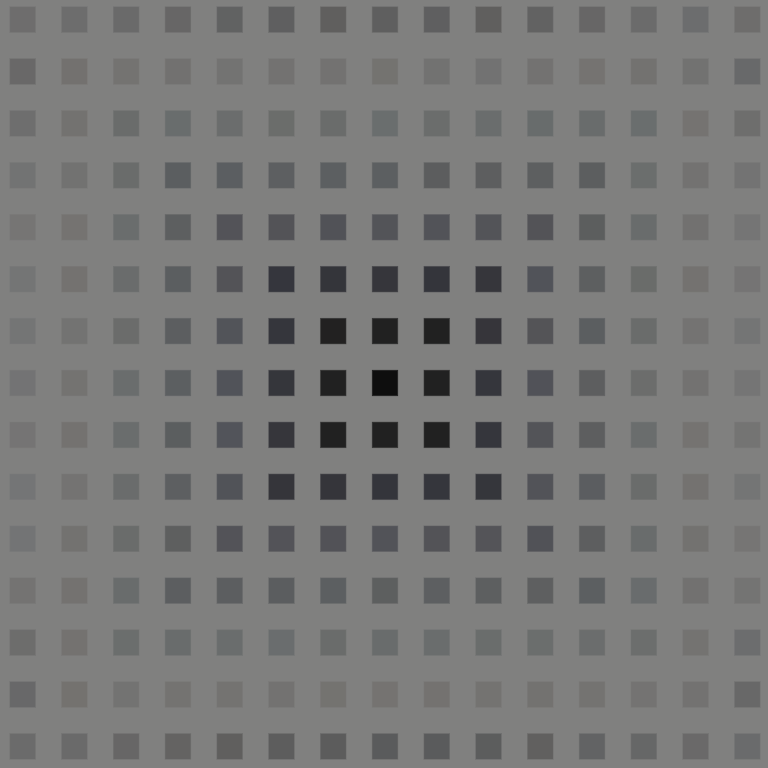
A WebGL 2 fragment shader for this pattern:

```glsl
#version 300 es
precision highp float;
// Grid of small squares on grey, darkening in square rings towards the centre.

uniform vec2 u_resolution;
out vec4 fragColor;

const vec2 GRID_CENTER = vec2(0.5013, 0.5013);
const vec2 GRID_PITCH = vec2(0.0674, 0.0676);
const float HALF_SIZE = 0.0168;
const float EDGE_SOFTNESS = 0.0012;
const float OUTER_RING = 7.0;
const vec3 BACKGROUND = vec3(0.502, 0.502, 0.498);
const float TONE_JITTER = 0.008;
const float TINT_JITTER = 0.008;

// Fill of each ring, from the centre outwards
const vec3 RING_COLORS[7] = vec3[7](
    vec3(0.055, 0.055, 0.055),
    vec3(0.130, 0.130, 0.130),
    vec3(0.208, 0.210, 0.232),
    vec3(0.322, 0.326, 0.345),
    vec3(0.362, 0.370, 0.376),
    vec3(0.416, 0.426, 0.424),
    vec3(0.452, 0.448, 0.442)
);
// Fill of the outermost ring
const float ROW_MIDDLE_TONE = 0.365;
const float ROW_END_TONE = 0.425;
const float SIDE_MIDDLE_TONE = 0.456;
const float SIDE_END_TONE = 0.410;

float hash(vec2 p) {
    vec3 q = fract(p.xyx * vec3(0.1031, 0.1030, 0.0973));
    q += dot(q, q.yzx + 33.33);
    return fract((q.x + q.y) * q.z);
}

float boxDistance(vec2 p, float halfSize) {
    vec2 d = abs(p) - halfSize;
    return length(max(d, 0.0)) + min(max(d.x, d.y), 0.0);
}

// The border rows darken at their middle, the border columns at their ends
vec3 outerColor(vec2 cell) {
    vec2 a = abs(cell);
    float row = mix(ROW_MIDDLE_TONE, ROW_END_TONE, smoothstep(1.0, 7.0, a.x));
    float side = mix(SIDE_MIDDLE_TONE, SIDE_END_TONE, smoothstep(3.5, 6.2, a.y));
    float tone = a.y > OUTER_RING - 0.5 ? row : side;
    // Lower row is slightly darker than the upper one
    tone += 0.006 * sign(cell.y) * step(OUTER_RING - 0.5, a.y);
    return vec3(tone);
}

vec3 cellColor(vec2 cell) {
    float ring = max(abs(cell.x), abs(cell.y));
    vec3 color = ring > OUTER_RING - 0.5 ? outerColor(cell) : RING_COLORS[int(ring + 0.5)];
    // Faint variation of brightness and warmth between squares
    float fade = smoothstep(0.0, 3.0, ring);
    color += TONE_JITTER * fade * (hash(cell + 31.0) - 0.5);
    color += TINT_JITTER * fade * (hash(cell + 67.0) - 0.5) * vec3(1.0, 0.0, -1.0);
    return color;
}

void main() {
    // Square canvas units, centred on any aspect ratio
    float scale = min(u_resolution.x, u_resolution.y);
    vec2 uv = (gl_FragCoord.xy - 0.5 * u_resolution) / scale + 0.5;

    // Nearest square of the grid
    vec2 grid = (uv - GRID_CENTER) / GRID_PITCH;
    vec2 cell = clamp(floor(grid + 0.5), -OUTER_RING, OUTER_RING);
    float dist = boxDistance((grid - cell) * GRID_PITCH, HALF_SIZE);

    // Smoothed edge
    float blur = max(EDGE_SOFTNESS, 0.6 / scale);
    float coverage = 1.0 - smoothstep(-blur, blur, dist);
    fragColor = vec4(mix(BACKGROUND, cellColor(cell), coverage), 1.0);
}
```
